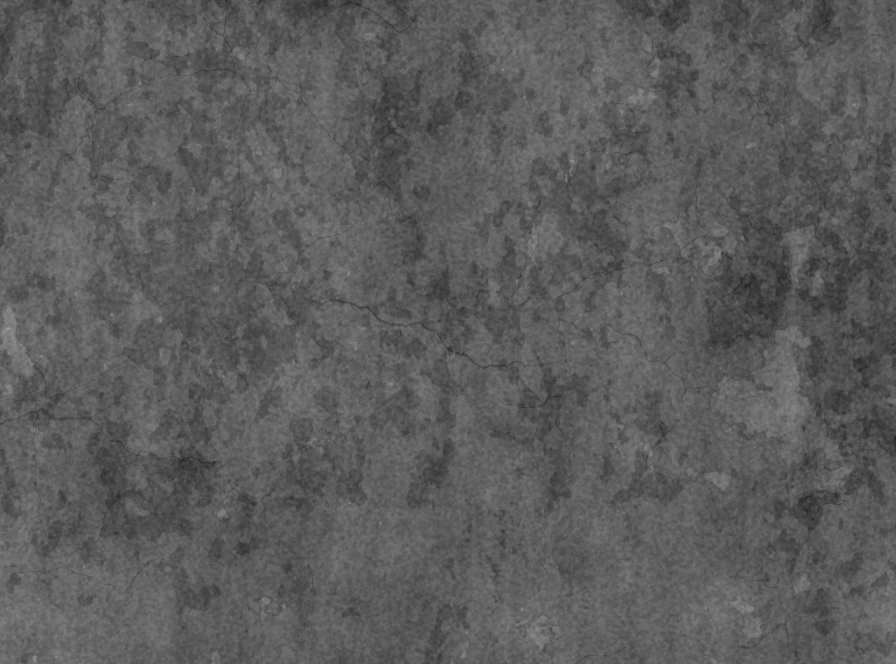
Give the GLSL for this texture, as a Shadertoy shader.

```glsl
// Weathered grey plaster wall: cloudy stains, ragged dark mottling, pale flakes
// and hairline cracks. Layered value noise gives the stains and flakes; warped
// cellular noise gives the cracks. Units are canvas heights.

#define BASE_GREY 0.372
#define CLOUD_GAIN 0.090
#define STREAK_GAIN 0.036
#define GRAIN_GAIN 0.088
#define MOTTLE_DEPTH 0.066
#define FLAKE_LIFT 0.072
#define CRACK_DEPTH 0.090
#define CRACK_WIDTH 0.0012
#define CRACK_CELLS 5.0
#define LEDGE_HEIGHT 0.24

float hash(vec2 p) {
    vec3 q = fract(p.xyx * 0.1031);
    q += dot(q, q.yzx + 33.33);
    return fract((q.x + q.y) * q.z);
}

// Signed value noise, -1 to 1
float noise(vec2 p) {
    vec2 i = floor(p), f = fract(p);
    f = f * f * (3.0 - 2.0 * f);
    float low = mix(hash(i), hash(i + vec2(1, 0)), f.x);
    float high = mix(hash(i + vec2(0, 1)), hash(i + vec2(1, 1)), f.x);
    return 2.0 * mix(low, high, f.y) - 1.0;
}

float fbm(vec2 p, int octaves) {
    float sum = 0.0, gain = 0.5;
    p = mat2(0.96, 0.28, -0.28, 0.96) * p + 40.0;
    for (int i = 0; i < octaves; i++) {
        sum += gain * noise(p);
        p = mat2(1.6, 1.2, -1.2, 1.6) * p + 17.3;
        gain *= 0.5;
    }
    return sum;
}

// Gap between the two nearest cell points: zero along cell borders
float cellBorder(vec2 p) {
    vec2 i = floor(p), f = fract(p);
    float nearest = 8.0, second = 8.0;
    for (int y = -1; y <= 1; y++)
    for (int x = -1; x <= 1; x++) {
        vec2 cell = vec2(x, y);
        vec2 point = cell + vec2(hash(i + cell), hash(i + cell + 71.7));
        float d = length(point - f);
        second = min(second, max(nearest, d));
        nearest = min(nearest, d);
    }
    return second - nearest;
}

// Soft elliptical region
float blob(vec2 p, vec2 center, vec2 radius) {
    vec2 d = (p - center) / radius;
    return exp(-dot(d, d));
}

float line(float d, float width, float px) {
    return 1.0 - smoothstep(width * 0.4, width + px, abs(d));
}

void mainImage(out vec4 fragColor, in vec2 fragCoord) {
    float px = 1.0 / iResolution.y;
    vec2 p = fragCoord * px;
    float right = iResolution.x * px;
    vec2 warp = vec2(fbm(p * 9.0, 5), fbm(p * 9.0 + 50.0, 5));
    vec2 q = p + 0.018 * warp;

    // Broad clouds, small stains and vertical run marks
    float broad = fbm(q * vec2(4.5, 3.0), 5);
    float stain = fbm(q * vec2(28.0, 20.0) + 9.0, 4);
    float streak = fbm(vec2(p.x * 60.0, p.y * 5.0) + 3.0, 4);
    float grey = BASE_GREY + CLOUD_GAIN * broad + 0.050 * stain + STREAK_GAIN * streak;

    // Smoother, lighter render along the foot of the wall
    float upper = smoothstep(-0.04, 0.04, p.y - LEDGE_HEIGHT + 0.12 * warp.x);
    grey += 0.016 * (1.0 - upper);
    grey -= 0.030 * (1.0 - smoothstep(0.0, 0.07, min(p.y, 1.0 - p.y) + 0.04 * warp.y));

    // Ragged dark mottling, speckled at its rims and gathered in worn zones
    float worn = blob(p, vec2(0.31, 0.48), vec2(0.16, 0.30))
               + blob(p, vec2(0.83, 0.36), vec2(0.20, 0.14))
               + 0.8 * blob(p, vec2(0.66, 0.90), vec2(0.12, 0.10))
               + 1.8 * blob(p, vec2(0.27, 0.11), vec2(0.04, 0.05))
               + 1.4 * blob(p, vec2(0.42, 0.13), vec2(0.05, 0.04));
    float patches = fbm(q * vec2(9.0, 6.0) + 21.0, 4);
    float speckle = fbm(q * vec2(56.0, 42.0) + 5.0, 4);
    float mottle = 0.65 * patches + 0.85 * speckle + 0.17 * worn + 0.24 * upper - 0.36;
    grey -= MOTTLE_DEPTH * smoothstep(-0.05, 0.13, mottle);

    // Squiggling dark rims of peeled skin
    float skin = fbm(q * vec2(15.0, 12.0) + 83.0, 5);
    float peeled = smoothstep(-0.05, 0.25, patches + 0.15 * worn) * (0.3 + 0.7 * upper);
    grey -= 0.040 * peeled * line(skin, 0.035, px);

    // Dark exposed panel with broken pale flakes around it
    float panel = blob(q, vec2(1.11, 0.60), vec2(0.11, 0.25)) + 0.4 * broad + 0.3 * stain;
    grey -= 0.042 * smoothstep(0.35, 0.65, panel);
    float flaking = blob(p, vec2(1.15, 0.36), vec2(0.13, 0.10))
                  + blob(p, vec2(1.23, 0.59), vec2(0.07, 0.17))
                  + 0.8 * blob(p, vec2(1.04, 0.66), vec2(0.06, 0.06))
                  + 0.6 * blob(p, vec2(0.02, 0.49), vec2(0.07, 0.12))
                  + 0.6 * blob(p, vec2(right, 0.70), vec2(0.07, 0.12));
    float flake = 0.62 * flaking + 0.85 * fbm(q * vec2(17.0, 13.0) + 61.0, 5)
                + 0.40 * fbm(q * 60.0 + 29.0, 3) - 0.50;
    grey += FLAKE_LIFT * smoothstep(-0.02, 0.07, flake) * (0.8 + 0.8 * stain);
    grey -= 0.025 * line(flake + 0.05, 0.04, px);

    // Hairline cracks on broken cell borders, and one long crack
    float border = cellBorder((p + 0.06 * warp) * CRACK_CELLS) / CRACK_CELLS;
    float broken = smoothstep(0.02, 0.25, fbm(p * 5.0 + 33.0, 3));
    grey -= 0.7 * CRACK_DEPTH * broken * line(border, CRACK_WIDTH, px);
    float path = mix(0.545, 0.445, smoothstep(0.48, 0.82, p.x)) + 0.035 * fbm(vec2(p.x * 17.0, 2.0), 5);
    float extent = smoothstep(0.40, 0.55, p.x) * (1.0 - smoothstep(0.68, 1.0, p.x));
    grey -= CRACK_DEPTH * extent * line(p.y - path, CRACK_WIDTH * (0.5 + 0.7 * extent), px);

    // Fine grit, dark pits and a few pale chips
    grey += GRAIN_GAIN * fbm(p * 210.0, 2);
    float speck = noise(p * 95.0 + 12.0);
    grey -= 0.05 * smoothstep(0.80, 0.95, speck);
    grey += 0.10 * smoothstep(0.86, 0.97, -speck) * smoothstep(0.1, 0.4, broad + stain);

    fragColor = vec4(vec3(clamp(grey, 0.16, 0.62)), 1.0);
}
```
